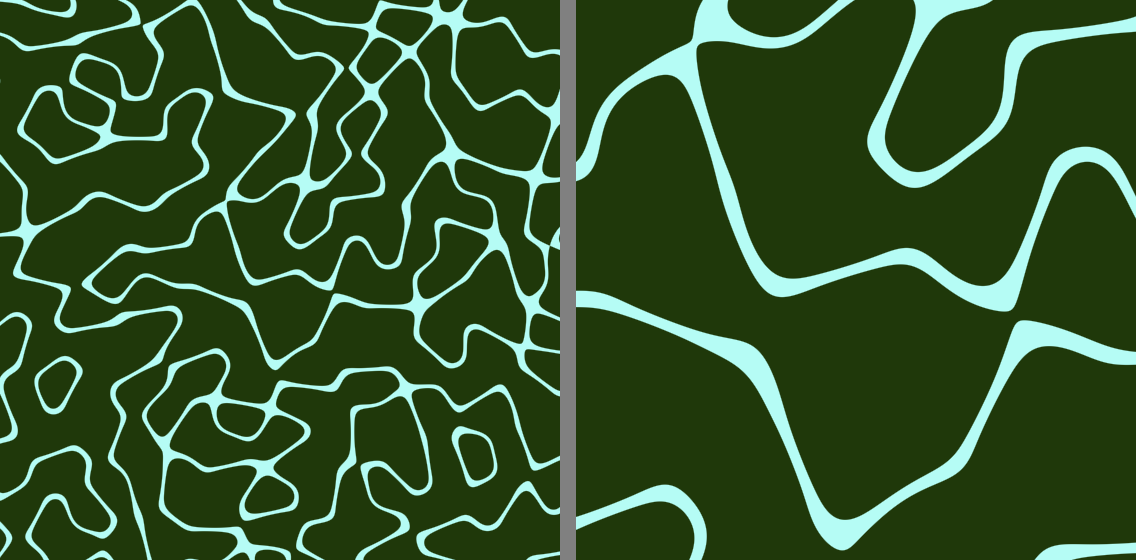
Left: the whole. Right: its middle third, enlarged.
Write a WebGL 1 fragment shader that draws this pattern.

```glsl
precision highp float;

// Pale winding veins on a dark green ground: the zero contour of
// 2D simplex gradient noise, drawn as the band |noise| < threshold.
// The analytic noise slope gives edges one pixel soft at any size.

uniform vec2 u_resolution;

#define FREQUENCY 7.0      // noise units across the canvas
#define THRESHOLD 0.133    // half-height of the band around zero
#define EDGE_PIXELS 1.2    // softness of the vein edges
#define SEED 17.0
#define GROUND_COLOR vec3(0.12, 0.22, 0.04)
#define VEIN_COLOR vec3(0.71, 0.99, 0.96)

const float SKEW = 0.3660254;      // (sqrt(3) - 1) / 2
const float UNSKEW = 0.2113249;    // (3 - sqrt(3)) / 6
const float NOISE_SCALE = 99.2;    // brings the range to about -1..1
const float TAU = 6.2831853;

float hash(vec2 cell) {
    vec3 q = fract(vec3(cell.xyx + SEED) * vec3(0.1031, 0.1030, 0.0973));
    q += dot(q, q.yzx + 33.33);
    return fract((q.x + q.y) * q.z);
}

// Contribution of one lattice corner: value in x, slope in yz.
vec3 cornerNoise(vec2 cell, vec2 offset) {
    float angle = TAU * hash(cell);
    vec2 direction = vec2(cos(angle), sin(angle));
    float falloff = max(0.5 - dot(offset, offset), 0.0);
    float cube = falloff * falloff * falloff;
    float ramp = dot(direction, offset);
    vec2 slope = cube * (falloff * direction - 8.0 * ramp * offset);
    return vec3(cube * falloff * ramp, slope);
}

// Simplex noise: value in x, slope in yz.
vec3 simplexNoise(vec2 p) {
    vec2 cell = floor(p + (p.x + p.y) * SKEW);
    vec2 a = p - cell + (cell.x + cell.y) * UNSKEW;
    vec2 side = a.x > a.y ? vec2(1.0, 0.0) : vec2(0.0, 1.0);
    vec2 b = a - side + UNSKEW;
    vec2 c = a - 1.0 + 2.0 * UNSKEW;
    return NOISE_SCALE * (cornerNoise(cell, a)
                        + cornerNoise(cell + side, b)
                        + cornerNoise(cell + 1.0, c));
}

void main() {
    float canvasSize = min(u_resolution.x, u_resolution.y);
    vec2 fromTopLeft = vec2(gl_FragCoord.x, u_resolution.y - gl_FragCoord.y);
    vec3 noise = simplexNoise(fromTopLeft / canvasSize * FREQUENCY);

    // Convert the distance to the threshold into pixel coverage.
    float pixel = FREQUENCY / canvasSize;
    float edge = EDGE_PIXELS * pixel * max(length(noise.yz), 0.2);
    float vein = clamp(0.5 + (THRESHOLD - abs(noise.x)) / edge, 0.0, 1.0);

    gl_FragColor = vec4(mix(GROUND_COLOR, VEIN_COLOR, vein), 1.0);
}
```
